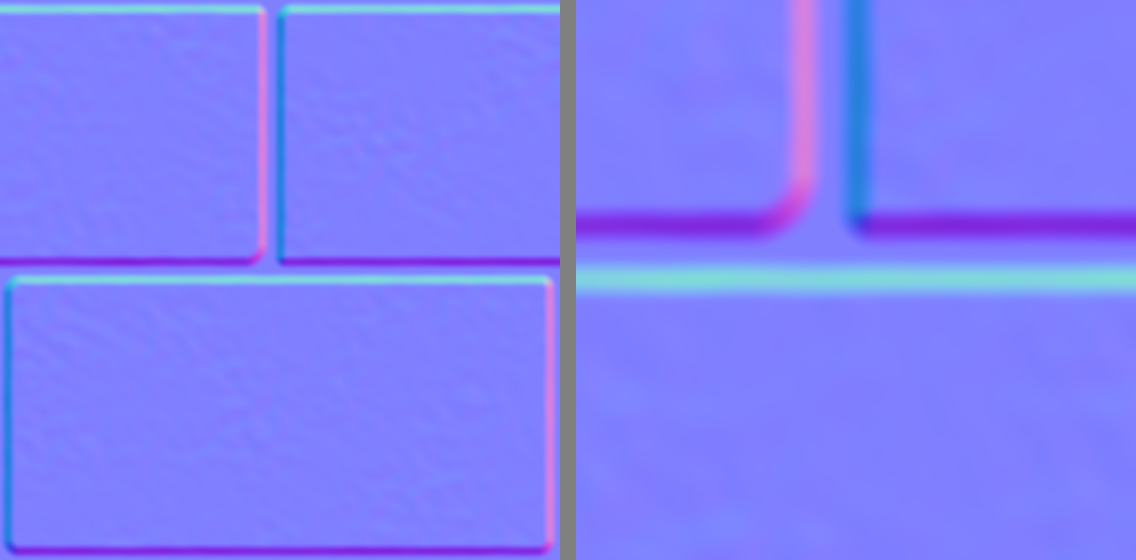
Left: the whole. Right: its middle third, enlarged.
This texture map is drawn by a Shadertoy shader. Its source:

```glsl
// Tangent-space normal map of two courses of rounded bricks in running bond.
// A rounded-box distance gives a soft bell-shaped bevel; tiling gradient noise
// adds faint, patchy grain. The tilt is packed into colour as a unit normal.

const float ROW_SPLIT = 0.5165;       // height of the joint between courses
const float LOWER_JOINT = -0.002;     // x of the vertical joint, lower course
const float UPPER_JOINT = 0.485;      // x of the vertical joint, upper course
const float HALF_GAP = 0.0004;        // half the flat mortar width
const float BEVEL_WIDTH = 0.031;
const float BEVEL_TILT = 0.69;        // sideways part of the normal at its peak
const float BEVEL_VARIATION = 0.12;
// Corner radii: top right, bottom right, top left, bottom left
const vec4 LOWER_RADII = vec4(0.031, 0.036, 0.040, 0.036);
const vec4 UPPER_RADII = vec4(0.028, 0.047, 0.036, 0.025);
const float EDGE_WOBBLE = 0.0009;
const float GRAIN_HEIGHT = 0.00075;
const float PIT_CELLS = 14.0;
const float STREAK_CELLS = 11.0;
const float PATCH_CELLS = 6.0;
const float STEP = 0.004;             // finite difference distance
const float PI = 3.14159;

// Pseudo-random unit gradient for a lattice point, wrapped at the period
vec2 latticeGradient(vec2 cell, float period) {
    uvec2 c = uvec2(mod(cell, period));
    uint h = c.x * 1597u + c.y * 51749u + uint(period) * 3571u;
    h = (h ^ (h >> 15)) * 73244475u;
    h = (h ^ (h >> 13)) * 73244475u;
    h ^= h >> 16;
    float angle = float(h & 65535u) / 65536.0 * 2.0 * PI;
    return vec2(cos(angle), sin(angle));
}

float gradientNoise(vec2 p, float period) {
    vec2 i = floor(p), f = p - i;
    vec2 u = f * f * f * (f * (f * 6.0 - 15.0) + 10.0);
    vec2 e = vec2(1.0, 0.0);
    float a = dot(latticeGradient(i, period), f);
    float b = dot(latticeGradient(i + e.xy, period), f - e.xy);
    float c = dot(latticeGradient(i + e.yx, period), f - e.yx);
    float d = dot(latticeGradient(i + e.xx, period), f - e.xx);
    return mix(mix(a, b, u.x), mix(c, d, u.x), u.y);
}

// Round pits and slanted streaks; whole-number turns and shears still tile
float grain(vec2 uv) {
    vec2 turned = vec2(2.0 * uv.x - uv.y, uv.x + 2.0 * uv.y);
    vec2 sheared = vec2(uv.x - uv.y, uv.x + 2.0 * uv.y);
    return 1.1 * gradientNoise(turned * PIT_CELLS, PIT_CELLS)
         + 0.7 * gradientNoise(sheared * STREAK_CELLS, STREAK_CELLS);
}

float roundedBox(vec2 p, vec2 halfSize, vec4 radii) {
    vec2 side = p.x > 0.0 ? radii.xy : radii.zw;
    float r = p.y > 0.0 ? side.x : side.y;
    vec2 q = abs(p) - halfSize + r;
    return min(max(q.x, q.y), 0.0) + length(max(q, 0.0)) - r;
}

// Signed distance to the brick of the course that holds this point
float brickDistance(vec2 uv) {
    float y = fract(uv.y);
    bool upper = y > ROW_SPLIT;
    float bottom = upper ? ROW_SPLIT : 0.0;
    float top = upper ? 1.0 : ROW_SPLIT;
    float joint = upper ? UPPER_JOINT : LOWER_JOINT;
    vec2 p = vec2(fract(uv.x - joint) - 0.5, y - 0.5 * (bottom + top));
    vec2 halfSize = vec2(0.5, 0.5 * (top - bottom)) - HALF_GAP;
    float wobble = EDGE_WOBBLE * gradientNoise(uv * 22.0, 22.0);
    return roundedBox(p, halfSize, upper ? UPPER_RADII : LOWER_RADII) + wobble;
}

void mainImage(out vec4 fragColor, in vec2 fragCoord) {
    vec2 uv = fragCoord / iResolution.xy;
    vec2 dx = vec2(STEP, 0.0), dy = vec2(0.0, STEP);

    // Bevel: a soft swell, steepest midway, facing away from the brick centre
    float dist = brickDistance(uv);
    vec2 outward = vec2(brickDistance(uv + dx) - brickDistance(uv - dx),
                        brickDistance(uv + dy) - brickDistance(uv - dy));
    outward /= max(length(outward), 0.0001);
    float t = clamp(-dist / BEVEL_WIDTH, 0.0, 1.0);
    float bell = 0.5 - 0.5 * cos(2.0 * PI * t);
    float wear = 1.0 + BEVEL_VARIATION * gradientNoise(uv * 16.0, 16.0);
    vec2 tilt = outward * bell * wear * BEVEL_TILT;

    // Grain: stronger in broad patches, absent from the mortar
    float roughPatch = gradientNoise(uv * PATCH_CELLS, PATCH_CELLS);
    float strength = mix(0.35, 1.3, smoothstep(-0.3, 0.45, roughPatch));
    vec2 rise = vec2(grain(uv + dx) - grain(uv - dx),
                     grain(uv + dy) - grain(uv - dy)) / (2.0 * STEP);
    tilt -= rise * GRAIN_HEIGHT * strength * smoothstep(0.3, 1.0, t);

    vec3 normal = vec3(tilt, sqrt(max(1.0 - dot(tilt, tilt), 0.0)));
    fragColor = vec4(0.5 + 0.5 * normal, 1.0);
}
```
